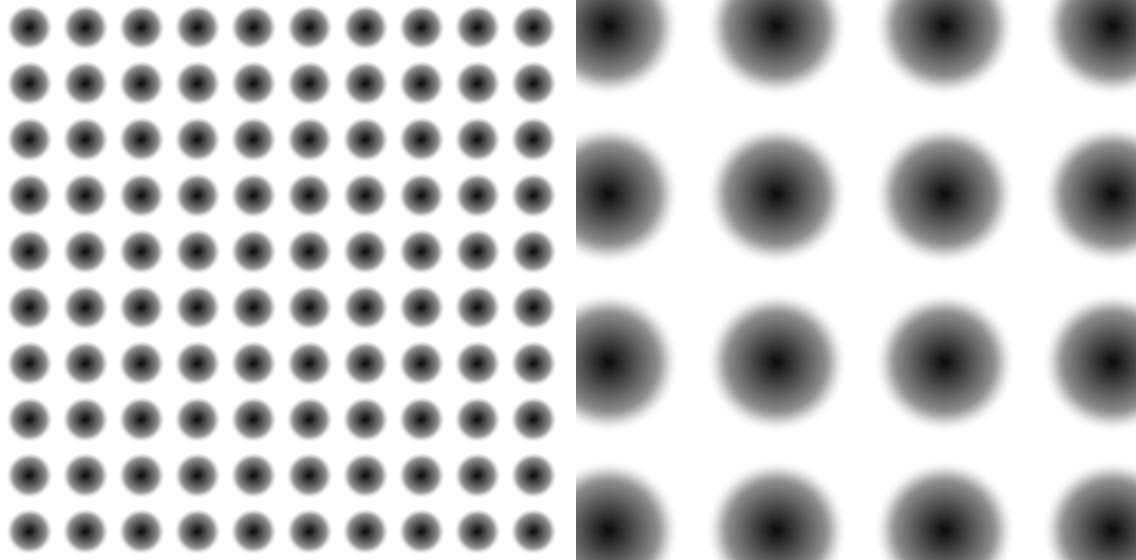
Left, the full canvas; right, a detail of the centre.
Give the GLSL for this pattern, as a Shadertoy shader.

```glsl
const float REPEATS = 10.0;                 // dots across and down
const vec2 CENTER_SHIFT = vec2(0.027, 0.01); // dot offset, in cells
const float CORE_GRAY = 0.035;              // gray at the dot center
const float GRAY_SLOPE = 1.77;              // brightening per cell of radius
const float FADE_START = 0.28;              // soft rim, in cells
const float FADE_END = 0.425;
const vec3 PAPER = vec3(1.0);

// Radial ramp that melts into the paper at its rim
vec3 softDot(float radius) {
    vec3 ink = vec3(CORE_GRAY + GRAY_SLOPE * radius);
    return mix(ink, PAPER, smoothstep(FADE_START, FADE_END, radius));
}

void mainImage(out vec4 fragColor, in vec2 fragCoord) {
    // Repeating cell with its origin at the dot center
    vec2 grid = fragCoord / iResolution.xy * REPEATS;
    vec2 cell = fract(grid - CENTER_SHIFT) - 0.5;

    fragColor = vec4(softDot(length(cell)), 1.0);
}
```
